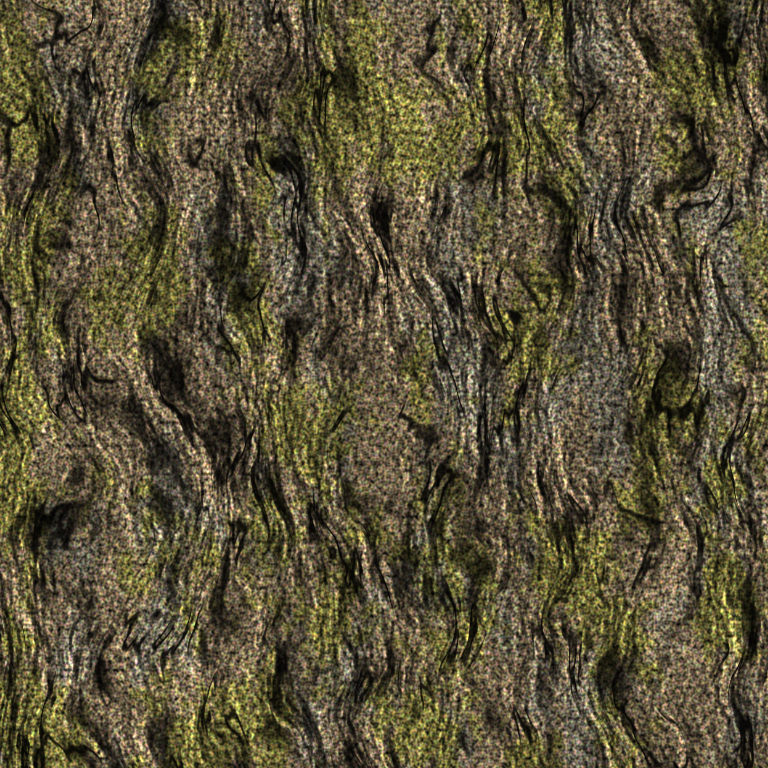
Write a three.js fragment shader that draws this texture.

```glsl
// Weathered tree bark: wavy upright ridges, dark cracks, moss stains and fine grain.
#define FOLD_SCALE vec2(19.0, 5.5)
#define FLAKE_SCALE vec2(42.0, 19.0)
#define CRACK_SCALE vec2(15.0, 4.5)
#define SWAY 0.06
#define LIGHT_STEP vec2(0.0032, 0.0022)
#define RELIEF 0.62
#define CRACK_DEPTH 0.82
#define GRAIN 0.95
#define BRIGHTNESS 0.365
#define BARK_TINT vec3(1.13, 0.985, 0.75)
#define MOSS_TINT vec3(1.08, 1.04, 0.50)
#define GREY_TINT vec3(1.03, 1.0, 0.87)

varying vec2 vUv;

float hash(vec2 p) {
  return fract(sin(dot(p, vec2(127.1, 311.7))) * 43758.5453);
}

// Dot product of a random unit gradient with the offset from its lattice corner
float corner(vec2 cell, vec2 offset) {
  float angle = 6.2832 * hash(cell);
  return dot(vec2(cos(angle), sin(angle)), offset);
}

// Gradient noise, centred on zero
float noise(vec2 p) {
  vec2 i = floor(p);
  vec2 f = p - i;
  vec2 s = f * f * f * (f * (f * 6.0 - 15.0) + 10.0);
  vec2 e = vec2(1.0, 0.0);
  float low = mix(corner(i, f), corner(i + e, f - e), s.x);
  float high = mix(corner(i + e.yx, f - e.yx), corner(i + 1.0, f - 1.0), s.x);
  return mix(low, high, s.y);
}

float fbm(vec2 p) {
  float sum = 0.0;
  float amplitude = 1.0;
  for (int octave = 0; octave < 4; octave++) {
    sum += amplitude * noise(p);
    p = mat2(0.96, 0.28, -0.28, 0.96) * p * 2.03 + 7.3;
    amplitude *= 0.6;
  }
  return sum;
}

// Bends the upright fibres sideways
vec2 sway(vec2 p) {
  float bend = noise(p * vec2(6.0, 4.5)) + 0.45 * noise(p * vec2(15.0, 12.0) + 3.7);
  return p + vec2(SWAY * bend, 0.0);
}

float barkHeight(vec2 p) {
  vec2 q = sway(p);
  return fbm(q * FOLD_SCALE) + 0.42 * fbm(q * FLAKE_SCALE + 9.4);
}

// Broken dark lines along the zero contours of stretched noise
float cracks(vec2 p) {
  vec2 q = sway(p);
  float line = 1.0 - smoothstep(0.01, 0.11, abs(fbm(q * CRACK_SCALE + 21.6)));
  float gaps = smoothstep(-0.12, 0.22, noise(q * vec2(17.0, 9.0) + 5.2));
  return line * gaps;
}

void main() {
  vec2 p = vUv;

  // Relief lit from the upper right
  float height = barkHeight(p);
  float slope = height - barkHeight(p + LIGHT_STEP);
  float patches = fbm(p * vec2(7.0, 4.0) + 31.8);
  float tone = BRIGHTNESS + 0.11 * patches + 0.07 * height;
  tone += RELIEF * clamp(slope, -0.35, 0.35);

  // Shaded valleys and open cracks
  tone *= mix(0.38, 1.0, smoothstep(-0.65, 0.0, height));
  tone *= 1.0 - CRACK_DEPTH * cracks(p);

  // Fine grain, coarse crumbs first
  float grain = noise(p * vec2(150.0, 130.0)) + 0.9 * noise(p * vec2(290.0, 270.0) + 4.1);
  tone = max(tone, 0.035) * (1.0 + GRAIN * grain);

  // Moss in the darker parts, bare grey wood between
  float stain = fbm(p * vec2(9.0, 5.0) + 52.3) + 0.5 * noise(p * vec2(60.0, 45.0));
  float moss = smoothstep(-0.08, 0.38, stain - 0.2 * patches);
  float bare = smoothstep(0.0, 0.4, fbm(p * vec2(11.0, 5.0) + 83.1));
  vec3 tint = mix(BARK_TINT, GREY_TINT, 0.7 * bare);
  tint = mix(tint, MOSS_TINT, 0.85 * moss);

  // Small red, green and blue flecks
  vec2 fleck = p * 210.0;
  tint += 0.28 * vec3(noise(fleck + 11.5), noise(fleck + 47.2), noise(fleck + 73.9));

  gl_FragColor = vec4(clamp(tone * tint, 0.0, 1.0), 1.0);
}
```
